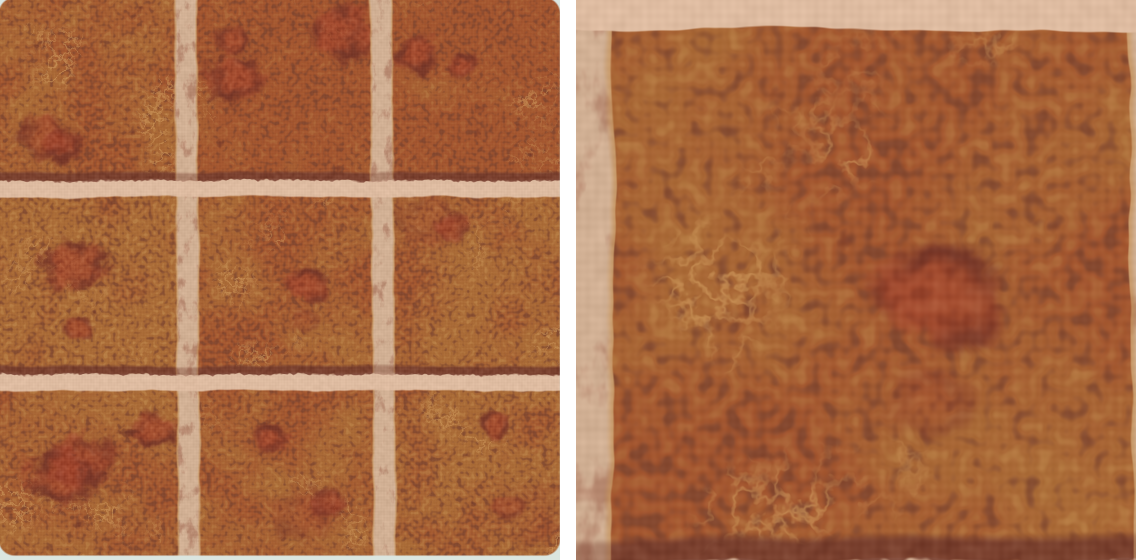
Left, the full canvas; right, a detail of the centre.
Write a Shadertoy shader that draws this texture.

```glsl
// Three by three worn terracotta tiles with pale, stained grout and rusty blotches.

const float TILES = 3.0;
const vec2 FIRST_LINE = vec2(0.335, 0.318);  // centre of the first grout lines
const vec2 PITCH = vec2(0.349, 0.346);
const float UPRIGHT_HALF = 0.0205;           // half widths of the grout
const float LEVEL_HALF = 0.0155;
const float SHADOW_HEIGHT = 0.0135;
const float LEAN = 0.007;                    // sideways drift of upright grout
const float GRAIN_SCALE = 125.0;
const int BLOTCHES = 3;                      // most blotches in one tile
const float CORNER_RADIUS = 0.028;

const vec3 BRICK = vec3(0.64, 0.335, 0.185);
const vec3 OCHRE = vec3(0.665, 0.42, 0.215);
const vec3 UMBER = vec3(0.48, 0.265, 0.185);
const vec3 GOLD = vec3(0.76, 0.55, 0.31);
const vec3 RUST = vec3(0.64, 0.27, 0.18);
const vec3 DARK_RUST = vec3(0.41, 0.19, 0.15);
const vec3 SHADOW = vec3(0.46, 0.24, 0.18);
const vec3 UPRIGHT_GROUT = vec3(0.82, 0.69, 0.58);
const vec3 LEVEL_GROUT = vec3(0.87, 0.735, 0.63);
const vec3 STAIN = vec3(0.66, 0.45, 0.36);
const vec3 PAPER = vec3(0.86, 0.9, 0.88);

vec2 hash2(vec2 p) {
    vec3 q = fract(p.xyx * vec3(0.1031, 0.1030, 0.0973));
    q += dot(q, q.yzx + 33.33);
    return fract((q.xx + q.yz) * q.zy);
}

float cornerSlope(vec2 cell, vec2 offset) {
    float angle = 6.28318 * hash2(cell).x;
    return dot(vec2(cos(angle), sin(angle)), offset);
}

// Gradient noise, roughly -0.7 to 0.7
float noise(vec2 p) {
    vec2 i = floor(p), f = p - i;
    vec2 u = f * f * f * (f * (f * 6.0 - 15.0) + 10.0);
    vec2 e = vec2(1.0, 0.0);
    return mix(mix(cornerSlope(i, f), cornerSlope(i + e, f - e), u.x),
               mix(cornerSlope(i + e.yx, f - e.yx), cornerSlope(i + 1.0, f - 1.0), u.x), u.y);
}

float fbm(vec2 p) {
    float sum = 0.0, gain = 1.0;
    for (int i = 0; i < 4; i++) {
        sum += gain * noise(p);
        p = p * 2.03 + 17.3;
        gain *= 0.5;
    }
    return sum;
}

// Signed distance along one axis to the nearest grout centre
float lineOffset(float x, float first, float pitch) {
    float index = clamp(floor((x - first) / pitch + 0.5), 0.0, TILES - 2.0);
    return x - first - index * pitch;
}

vec3 tileColor(vec2 uv, float grain) {
    vec2 id = clamp(floor((uv - FIRST_LINE) / PITCH), -1.0, TILES - 2.0);
    vec2 local = (uv - FIRST_LINE) / PITCH - id;
    vec2 seed = id + 7.0;
    float cloud = fbm(uv * 9.0 + 3.0 * seed);

    // Clay shade varies by tile, redder along the top row
    float golden = 0.35 + 0.5 * hash2(seed).x - 0.3 * step(0.5, id.y) + 0.6 * cloud;
    vec3 color = mix(BRICK, OCHRE, smoothstep(0.1, 0.9, golden));
    color = mix(color, UMBER, 0.75 * smoothstep(-0.05, 0.6, -grain - 0.25 * cloud));
    color = mix(color, GOLD, (0.2 + 0.4 * golden) * smoothstep(0.05, 0.6, grain));

    // Pale scratches gathered in patches
    float scratch = 1.0 - smoothstep(0.0, 0.16, abs(fbm(uv * 42.0 + 5.0)));
    float patchMask = smoothstep(0.2, 0.6, fbm(uv * 5.5 + 31.0));
    color = mix(color, GOLD + 0.05, 0.6 * scratch * patchMask);

    // Rusty blotches with ragged dark rims
    for (int i = 0; i < BLOTCHES; i++) {
        vec2 key = seed * 11.0 + float(i) * vec2(3.7, 8.3);
        vec2 place = 0.15 + 0.7 * hash2(key), kind = hash2(key + 41.0);
        float radius = mix(0.06, 0.15, kind.x);
        vec2 offset = (local - place) * vec2(0.85, 1.0);
        float d = length(offset) / radius + 0.5 * fbm(uv * 28.0 + key);
        float body = 1.0 - smoothstep(0.7, 1.25, d);
        float rim = exp(-12.0 * (d - 0.8) * (d - 0.8)) * smoothstep(-0.5, 0.5, noise(uv * 25.0 + key));
        float strength = smoothstep(0.15, 0.7, kind.y);
        color = mix(color, RUST + 0.08 * grain, 0.65 * body * strength);
        color = mix(color, DARK_RUST, 0.75 * rim * strength);
    }
    float pit = smoothstep(0.5, 0.85, fbm(uv * 24.0 + 70.0));
    return mix(color, DARK_RUST, 0.6 * pit);
}

void mainImage(out vec4 fragColor, in vec2 fragCoord) {
    vec2 uv = fragCoord / iResolution.xy;
    float aa = 1.2 / min(iResolution.x, iResolution.y);
    float grain = noise(uv * GRAIN_SCALE) + 0.5 * noise(uv * GRAIN_SCALE * 0.48 + 9.0);
    float weave = sin(600.0 * (uv.x + uv.y)) * sin(600.0 * (uv.x - uv.y));
    vec3 color = tileColor(uv, grain);

    // Hand-drawn wobble of both grout directions
    float wobble = 0.004 * noise(uv * 13.0) + 0.0015 * noise(uv * 55.0);
    float across = abs(lineOffset(uv.x + LEAN * (uv.y - 0.5) + wobble, FIRST_LINE.x, PITCH.x));
    float rise = lineOffset(uv.y + 0.004 * noise(uv * vec2(5.0, 3.0)) + wobble, FIRST_LINE.y, PITCH.y);

    // Upright grout with ochre borders and stains
    float upright = 1.0 - smoothstep(-aa, aa, across - UPRIGHT_HALF);
    float stain = smoothstep(0.05, 0.65, fbm(uv * vec2(45.0, 28.0)) + 0.4 * noise(uv * 9.0));
    vec3 grout = mix(UPRIGHT_GROUT, STAIN, 0.65 * stain) + 0.035 * grain;
    grout = mix(grout, GOLD, 0.6 * smoothstep(UPRIGHT_HALF - 0.005, UPRIGHT_HALF, across));
    color = mix(color, grout, upright);

    // Shadow above each level line, faint over the upright grout
    float ragged = rise + 0.004 * grain;
    float shade = smoothstep(0.0, 0.004, ragged - LEVEL_HALF + 0.004)
                * (1.0 - smoothstep(-0.004, 0.003, rise - LEVEL_HALF - SHADOW_HEIGHT));
    float level = 1.0 - smoothstep(-aa, aa, abs(rise) - LEVEL_HALF);
    color = mix(color, LEVEL_GROUT + 0.03 * grain, level);
    color = mix(color, SHADOW + 0.05 * grain, shade * mix(0.9, 0.4, upright));
    color += 0.012 * weave;

    // Rounded card edge over pale paper
    vec2 q = abs(uv - vec2(0.499, 0.506)) - vec2(0.501, 0.498) + CORNER_RADIUS;
    float card = length(max(q, 0.0)) + min(max(q.x, q.y), 0.0) - CORNER_RADIUS;
    fragColor = vec4(mix(color, PAPER, smoothstep(-aa, aa, card)), 1.0);
}
```
